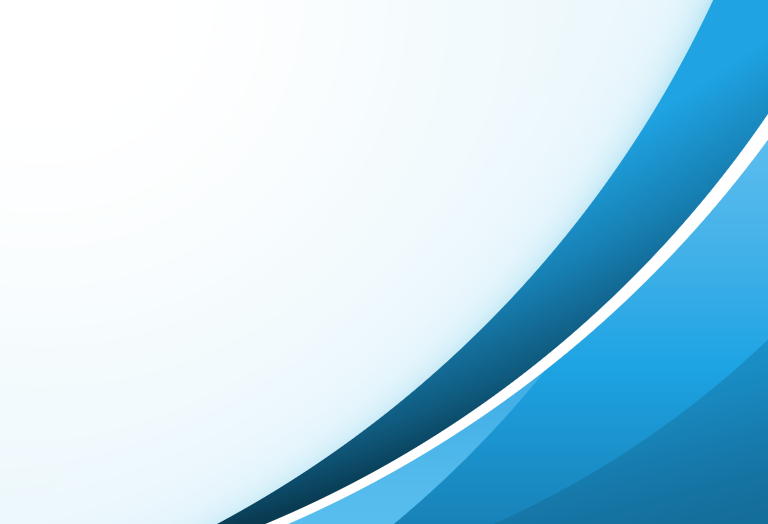
Reproduce this background procedurally as a Shadertoy shader.

```glsl
// Sweeping blue ribbons below a pale, softly lit sheet.
// Every border is an arc of a large circle; layers are painted back to front,
// each with its own gradient, and the sheet gets a glow along its rim.

#define ARC_SHEET  vec3(-0.612, 1.920, 2.177)
#define ARC_RIBBON vec3(-0.332, 2.007, 2.175)
#define ARC_STRIPE vec3(-0.3485, 2.060, 2.2474)
#define ARC_WEDGE  vec3(-0.560, 1.582, 2.055)
#define ARC_CORNER vec3(0.187, 1.689, 1.850)
#define GLOW_WIDTH 0.030
#define HALO_WIDTH 0.28
#define RIBBON_SHADE 1.2

// Signed distance to an arc (centre.xy, radius): negative inside.
float arcDistance(vec2 p, vec3 arc) {
    return length(p - arc.xy) - arc.z;
}

// Smooth coverage of the inside of a shape.
float inside(float d) {
    return clamp(0.5 - d * iResolution.y, 0.0, 1.0);
}

// Four colours blended at the given positions.
vec3 ramp(float t, vec4 stops, vec3 a, vec3 b, vec3 c, vec3 d) {
    vec3 color = mix(a, b, clamp((t - stops.x) / (stops.y - stops.x), 0.0, 1.0));
    color = mix(color, c, clamp((t - stops.y) / (stops.z - stops.y), 0.0, 1.0));
    return mix(color, d, clamp((t - stops.z) / (stops.w - stops.z), 0.0, 1.0));
}

// Pale sheet: radial light from the upper left, wide halo and rim glow.
vec3 sheetColor(vec2 p, float rim) {
    float spread = length((p - vec2(0.08, 1.0)) * vec2(0.95, 1.0));
    vec3 color = mix(vec3(1.0), vec3(0.928, 0.972, 0.988),
                     smoothstep(0.15, 1.15, spread));
    float depth = max(-rim, 0.0);
    float halo = 1.0 - smoothstep(0.0, HALO_WIDTH, depth);
    color = mix(color, vec3(0.91, 0.965, 0.995), 0.6 * halo);
    float glow = exp(-depth / GLOW_WIDTH) * mix(0.5, 0.85, p.y);
    return mix(color, vec3(0.70, 0.89, 0.95), glow);
}

// Dark ribbon: deepens downwards and away from the sheet.
vec3 ribbonColor(float fall, float rim) {
    float shade = fall + RIBBON_SHADE * max(rim, 0.0);
    return ramp(shade, vec4(0.22, 0.55, 0.84, 1.03),
                vec3(0.12, 0.64, 0.89), vec3(0.09, 0.50, 0.70),
                vec3(0.06, 0.35, 0.49), vec3(0.035, 0.23, 0.32));
}

// Lower panel: light sliver, broad wedge and shaded corner.
vec3 panelColor(vec2 p, float fall) {
    vec3 sliver = mix(vec3(0.25, 0.68, 0.90), vec3(0.34, 0.74, 0.93),
                      smoothstep(0.68, 1.0, fall));
    vec3 wedge = ramp(fall, vec4(0.27, 0.50, 0.70, 1.0),
                      vec3(0.36, 0.74, 0.93), vec3(0.25, 0.69, 0.91),
                      vec3(0.115, 0.64, 0.89), vec3(0.095, 0.51, 0.72));
    float slope = fall + 0.25 * (p.x - 1.0);
    vec3 corner = mix(vec3(0.10, 0.575, 0.80), vec3(0.08, 0.43, 0.61),
                      smoothstep(0.70, 1.12, slope));
    vec3 color = mix(wedge, sliver, inside(arcDistance(p, ARC_WEDGE)));
    return mix(corner, color, inside(arcDistance(p, ARC_CORNER)));
}

void mainImage(out vec4 fragColor, in vec2 fragCoord) {
    vec2 p = fragCoord / iResolution.y;
    float fall = 1.0 - p.y;
    float rim = arcDistance(p, ARC_SHEET);

    // Layers from back to front
    vec3 color = panelColor(p, fall);
    color = mix(color, vec3(1.0), inside(arcDistance(p, ARC_STRIPE)));
    color = mix(color, ribbonColor(fall, rim), inside(arcDistance(p, ARC_RIBBON)));
    color = mix(color, sheetColor(p, rim), inside(rim));

    fragColor = vec4(color, 1.0);
}
```
